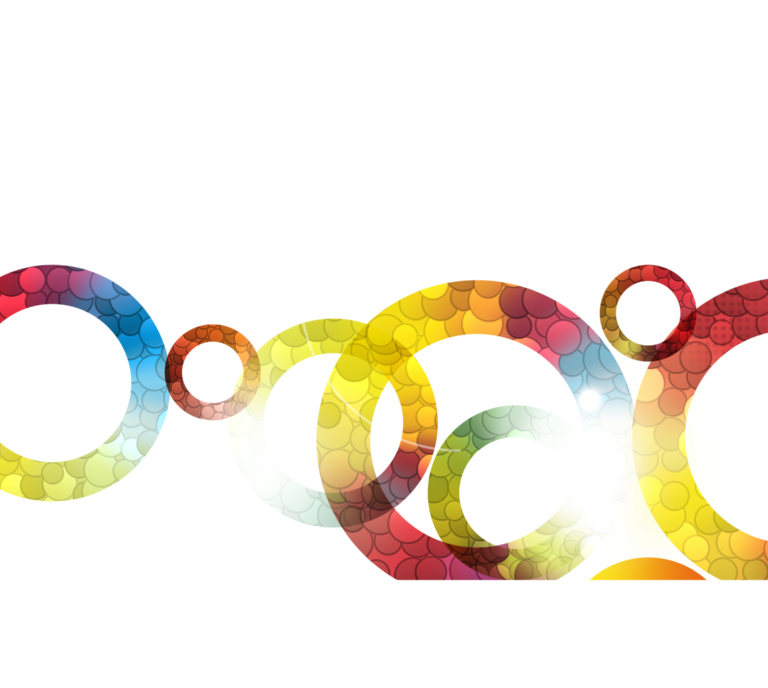
Reproduce this background procedurally as a Shadertoy shader.

```glsl
// Overlapping coloured rings on white, cropped by a lower margin.
// Each ring multiplies a twelve-stop angular gradient, broken up by
// scattered scale-like discs, over the page; white glows fade parts away.

float pixel;  // size of one pixel, canvas width = 1

vec3 hash3(vec2 p) {
    vec3 q = vec3(dot(p, vec2(127.1, 311.7)), dot(p, vec2(269.5, 183.3)), dot(p, vec2(419.2, 371.9)));
    return fract(sin(q) * 43758.5);
}

// Layered discs on a jittered grid: x = tone, y = outline.
vec2 scales(vec2 p, float density) {
    vec2 q = p * density, cell = floor(q), result = vec2(0.5, 0.0);
    float aa = pixel * density;
    for (int j = -1; j <= 1; j++)
    for (int i = -1; i <= 1; i++) {
        vec2 id = cell + vec2(i, j);
        vec3 h = hash3(id);
        vec2 v = q - id - 0.2 - 0.6 * h.xy;
        float d = length(v) - mix(0.45, 0.78, h.z);
        float inside = smoothstep(aa, -aa, d);
        float tone = fract(h.z * 7.3 + h.x) * 0.8 + 0.1 + 0.25 * v.y;
        result = mix(result, vec2(tone, 0.0), inside);
        result.y = max(result.y, smoothstep(aa + 0.03, 0.01, abs(d)));
    }
    return result;
}

float annulus(vec2 v, float outer, float inner) {
    float d = length(v);
    return smoothstep(pixel, -pixel, max(d - outer, inner - d));
}

// Stops run counter-clockwise from the right, 30 degrees apart.
void ring(inout vec3 col, vec2 p, vec2 center, float outer, float inner, float density, vec3 stops[12]) {
    vec2 v = p - center;
    float mask = annulus(v, outer, inner);
    if (mask <= 0.0) return;
    vec2 s = scales(p, density);
    float t = fract(atan(v.y, v.x) / 6.28319 + (s.x - 0.5) * 0.055) * 12.0;
    int k = int(t) % 12;
    vec3 tint = mix(stops[k], stops[(k + 1) % 12], smoothstep(0.0, 1.0, fract(t)));
    // Deep colours show their scales strongly, pale ones barely.
    float depth = clamp(1.1 - dot(tint, vec3(0.3, 0.6, 0.1)), 0.0, 0.7);
    tint *= 1.0 + depth * 0.9 * (s.x - 0.5) - depth * 0.45 * s.y;
    tint += depth * 0.12 * smoothstep(0.6, 1.0, s.x);
    col *= mix(vec3(1), clamp(tint, 0.0, 1.0), mask);
}

float glow(vec2 p, vec2 center, vec2 size) {
    vec2 v = (p - center) / size;
    return exp(-dot(v, v));
}

void mainImage(out vec4 fragColor, in vec2 fragCoord) {
    vec2 p = fragCoord / iResolution.x;
    pixel = 1.0 / iResolution.x;
    vec3 white = vec3(0.995, 1.0, 0.995), col = white;

    // Warm haze beside the right ring
    col = mix(col, vec3(1, 0.95, 0.5), 0.55 * glow(p, vec2(0.85, 0.28), vec2(0.035, 0.07)));

    // Left ring: blue, red and lime
    ring(col, p, vec2(0.068, 0.397), 0.154, 0.103, 33.0, vec3[12](
        vec3(0.5, 0.8, 0.92), vec3(0.02, 0.52, 0.77), vec3(0.3, 0.5, 0.7), vec3(0.55, 0.2, 0.35),
        vec3(0.8, 0.14, 0.22), vec3(0.85, 0.2, 0.25), vec3(0.95, 0.7, 0.6), vec3(0.95, 0.9, 0.45),
        vec3(0.94, 0.9, 0.22), vec3(0.86, 0.87, 0.4), vec3(0.86, 0.91, 0.57), vec3(0.85, 0.94, 0.93)));

    // Small rust ring
    ring(col, p, vec2(0.277, 0.411), 0.0625, 0.04, 62.0, vec3[12](
        vec3(0.95, 0.78, 0.5), vec3(0.92, 0.6, 0.25), vec3(0.85, 0.45, 0.12), vec3(0.82, 0.36, 0.1),
        vec3(0.75, 0.3, 0.1), vec3(0.68, 0.23, 0.13), vec3(0.6, 0.17, 0.12), vec3(0.66, 0.28, 0.2),
        vec3(0.76, 0.42, 0.36), vec3(0.85, 0.6, 0.55), vec3(0.92, 0.72, 0.65), vec3(0.96, 0.82, 0.74)));

    // Middle yellow ring
    ring(col, p, vec2(0.434, 0.345), 0.136, 0.091, 33.0, vec3[12](
        vec3(0.95, 0.7, 0.15), vec3(0.97, 0.83, 0.1), vec3(0.97, 0.92, 0.12), vec3(0.92, 0.9, 0.22),
        vec3(0.92, 0.92, 0.32), vec3(0.96, 0.96, 0.55), vec3(1, 1, 0.9), vec3(0.99, 1, 0.97),
        vec3(0.9, 0.96, 0.92), vec3(0.8, 0.91, 0.85), vec3(0.6, 0.5, 0.55), vec3(0.75, 0.25, 0.28)));

    // Large central ring
    ring(col, p, vec2(0.621, 0.322), 0.209, 0.139, 29.0, vec3[12](
        vec3(1), vec3(0.52, 0.77, 0.87), vec3(0.76, 0.27, 0.36), vec3(0.95, 0.62, 0.2),
        vec3(0.97, 0.87, 0.08), vec3(0.97, 0.92, 0.13), vec3(0.95, 0.89, 0.42), vec3(0.83, 0.45, 0.4),
        vec3(0.86, 0.24, 0.28), vec3(0.8, 0.3, 0.55), vec3(0.93, 0.93, 0.5), vec3(1)));

    // Green ring inside it
    ring(col, p, vec2(0.671, 0.254), 0.114, 0.073, 36.0, vec3[12](
        vec3(1), vec3(1), vec3(0.96, 1, 0.97), vec3(0.8, 0.9, 0.8),
        vec3(0.5, 0.7, 0.42), vec3(0.6, 0.66, 0.17), vec3(0.8, 0.76, 0.12), vec3(0.76, 0.67, 0.12),
        vec3(0.45, 0.4, 0.14), vec3(0.75, 0.8, 0.42), vec3(0.93, 0.97, 0.75), vec3(1)));

    // Right ring: red above, yellow below
    ring(col, p, vec2(1.031, 0.327), 0.208, 0.139, 29.0, vec3[12](
        vec3(0.9, 0.3, 0.25), vec3(0.9, 0.3, 0.25), vec3(0.9, 0.28, 0.3), vec3(0.89, 0.27, 0.3),
        vec3(0.88, 0.25, 0.27), vec3(0.95, 0.48, 0.36), vec3(1, 0.94, 0.55), vec3(0.97, 0.9, 0.1),
        vec3(0.94, 0.81, 0.24), vec3(0.85, 0.45, 0.2), vec3(0.85, 0.3, 0.2), vec3(0.9, 0.3, 0.25)));
    // Halftone dots on its red part
    float dots = smoothstep(0.35, 0.25, length(fract(p * 95.0) - 0.5));
    col *= 1.0 - 0.16 * dots * glow(p, vec2(0.94, 0.48), vec2(0.05)) * annulus(p - vec2(1.031, 0.327), 0.208, 0.139);

    // Small dark red ring
    ring(col, p, vec2(0.844, 0.488), 0.063, 0.042, 62.0, vec3[12](
        vec3(0.85, 0.28, 0.32), vec3(0.8, 0.2, 0.25), vec3(0.75, 0.16, 0.2), vec3(0.7, 0.16, 0.15),
        vec3(0.62, 0.2, 0.12), vec3(0.65, 0.35, 0.1), vec3(0.7, 0.5, 0.15), vec3(0.6, 0.42, 0.15),
        vec3(0.85, 0.78, 0.32), vec3(0.48, 0.22, 0.16), vec3(0.45, 0.14, 0.22), vec3(0.78, 0.22, 0.28)));

    // Orange disc rising from the lower margin
    vec3 orange = mix(vec3(0.98, 0.88, 0.05), vec3(0.92, 0.42, 0.08), smoothstep(0.77, 0.92, p.x));
    col = mix(col, orange, annulus(p - vec2(0.844, 0.057), 0.113, 0.0));

    // Fine light arc and white glows
    float arc = abs(length(p - vec2(0.599, 0.517)) - 0.208);
    col = mix(col, white, 0.45 * smoothstep(0.0015 + pixel, 0.0005, arc) * step(p.x, 0.6));
    float haze = glow(p, vec2(0.765, 0.285), vec2(0.075, 0.085)) * 1.3
               + glow(p, vec2(0.345, 0.3), vec2(0.06, 0.075))
               + glow(p, vec2(0.768, 0.376), vec2(0.013)) * 1.4;
    col = mix(col, white, min(haze, 1.0));

    // Clean lower margin
    col = mix(vec3(1), col, smoothstep(-pixel, pixel, p.y - 0.1406));
    fragColor = vec4(col, 1.0);
}
```
